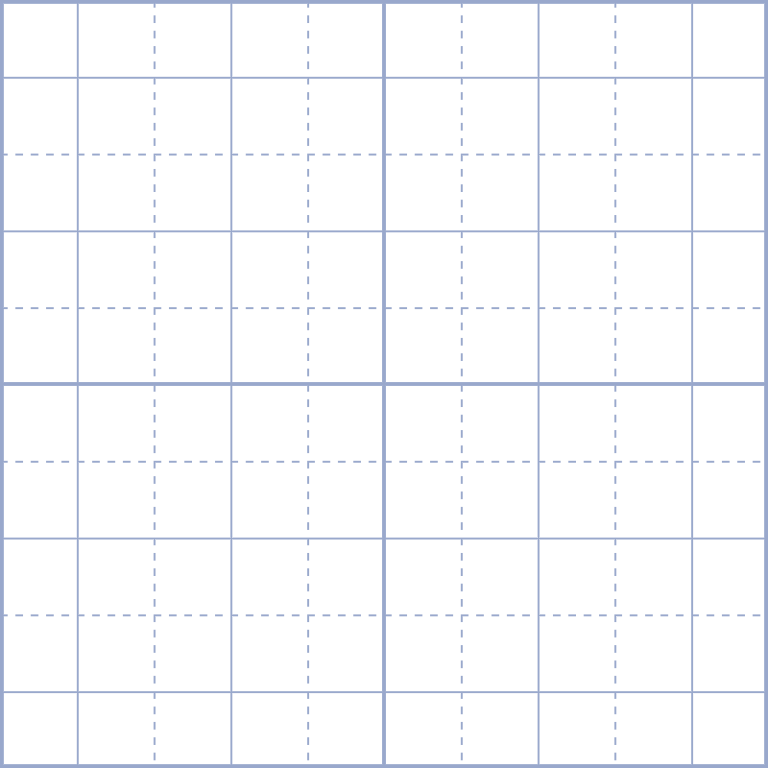
Write a WebGL 1 fragment shader that draws this pattern.

```glsl
precision highp float;
// Ruled grid on white: ten cells each way, thin rules alternately solid and
// dashed, with heavier rules around the edge and through the centre.
// Each rule is a band whose box-filtered pixel coverage gives smooth edges.

uniform vec2 u_resolution;

const float SHEET = 400.0; // sheet width in drawing units

// Share of a pixel centred at x that lies between start and end
float band(float x, float start, float end, float pixel) {
  float overlap = min(end, x + 0.5 * pixel) - max(start, x - 0.5 * pixel);
  return clamp(overlap / pixel, 0.0, 1.0);
}

// Thin rules every 40 units across; the even ones are dashed along their length
float thinRules(float across, float along, float pixel) {
  float index = floor(across / 40.0 + 0.5);
  float rule = band(across - 40.0 * index, 0.0, 1.0, pixel);
  float dash = band(mod(along + 2.0, 8.0) - 2.0, 0.0, 4.0, pixel);
  return rule * mix(dash, 1.0, mod(index, 2.0));
}

// Heavy rules at both edges and the centre
float heavyRules(float across, float pixel) {
  float edge = band(min(across, SHEET - across), 0.0, 2.0, pixel);
  float centre = band(across - 0.5 * SHEET, -1.0, 1.0, pixel);
  return max(edge, centre);
}

void main() {
  // Sheet coordinates run from the top left
  vec2 uv = gl_FragCoord.xy / u_resolution;
  vec2 p = SHEET * vec2(uv.x, 1.0 - uv.y);
  vec2 pixel = SHEET / u_resolution;

  float thin = max(thinRules(p.x, p.y, pixel.x), thinRules(p.y, p.x, pixel.y));
  float heavy = max(heavyRules(p.x, pixel.x), heavyRules(p.y, pixel.y));

  vec3 paper = vec3(1.0);
  vec3 ink = vec3(0.60, 0.66, 0.80);
  gl_FragColor = vec4(mix(paper, ink, max(thin, heavy)), 1.0);
}
```
